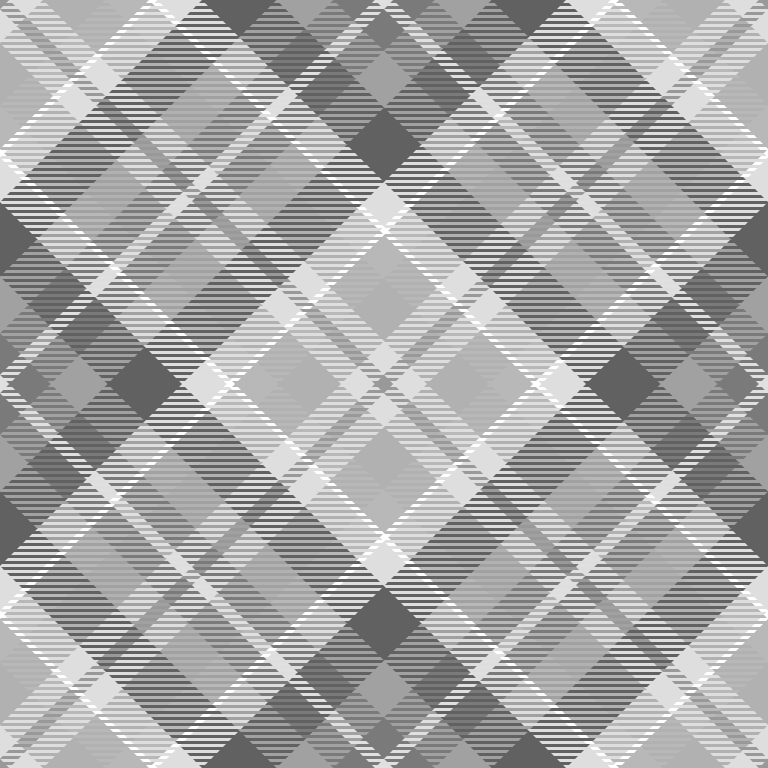
Reproduce this pattern procedurally as a WebGL 1 fragment shader.

```glsl
precision highp float;
// Diagonal grey tartan: mirrored stripes crossed at 45 degrees in a fine twill weave.
uniform vec2 u_resolution;

// Changes the shade once the distance passes the given edge.
float stripe(float shade, float next, float edge, float d, float soft) {
  return mix(shade, next, smoothstep(edge - soft, edge + soft, d));
}

// Shade of one set of threads; it mirrors around both ends of its half period.
float threadShade(float s, float soft) {
  float d = 0.5 - abs(fract(s) - 0.5);
  // pale half: thin core, light guard, two close greys
  float shade = stripe(0.60, 0.87, 0.012, d, soft);
  shade = stripe(shade, 0.695, 0.056, d, soft);
  shade = stripe(shade, 0.72, 0.137, d, soft);
  // white line and light border
  shade = stripe(shade, 1.0, 0.194, d, soft);
  shade = stripe(shade, 0.87, 0.205, d, soft);
  // dark half: charcoal, two mid greys, light core
  shade = stripe(shade, 0.38, 0.263, d, soft);
  shade = stripe(shade, 0.63, 0.360, d, soft);
  shade = stripe(shade, 0.48, 0.434, d, soft);
  return stripe(shade, 0.88, 0.488, d, soft);
}

// Share of the first thread set on top, as box-filtered horizontal ribs.
float twill(float y, float pixel) {
  float fromRib = abs(fract(y * 128.0 + 0.25) - 0.5);
  return clamp((0.25 - fromRib) / (128.0 * pixel) + 0.5, 0.0, 1.0);
}

void main() {
  vec2 p = gl_FragCoord.xy / u_resolution;
  float pixel = 1.0 / min(u_resolution.x, u_resolution.y);

  // two thread directions, each repeating once per canvas width
  float falling = threadShade(p.x + p.y, pixel);
  float rising = threadShade(p.x - p.y, pixel);

  float shade = mix(rising, falling, twill(p.y, pixel));
  gl_FragColor = vec4(vec3(shade), 1.0);
}
```
